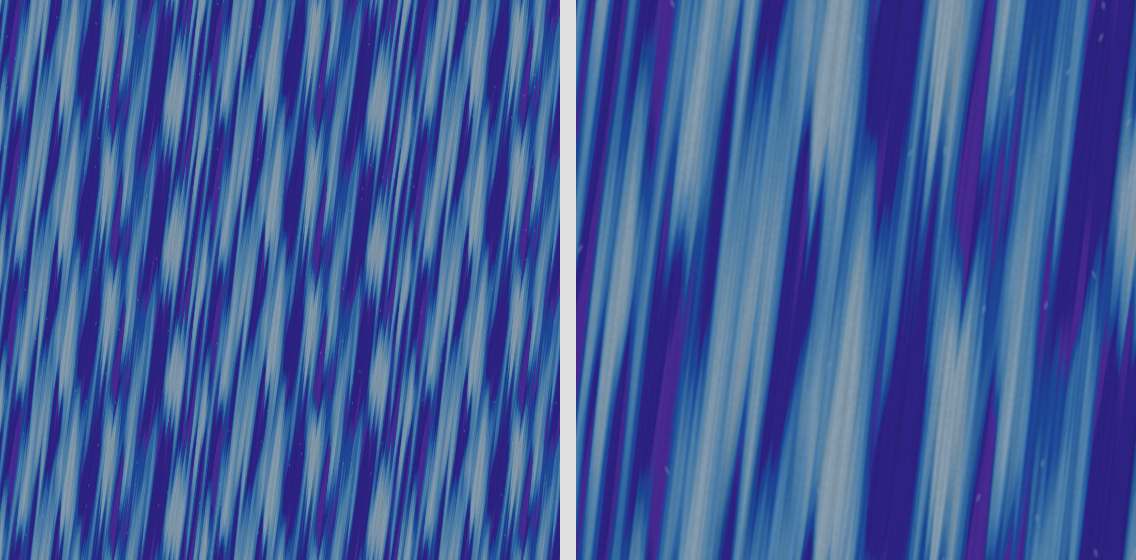
Left: the whole. Right: its middle third, enlarged.
A WebGL 1 fragment shader for this pattern:

```glsl
precision highp float;

uniform vec2 u_resolution;

float hash(vec2 p) {
  return fract(sin(dot(p, vec2(127.1, 311.7))) * 43758.5);
}

// Slope contribution of one lattice corner; rows wrap with a sideways step of 1/12 tile.
float corner(vec2 cell, vec2 offset, vec2 count) {
  cell.x += floor((cell.y + 0.5) / count.y) * count.x / 12.0;
  cell = floor(mod(cell + 0.5, count));
  float angle = 6.2832 * hash(cell + count * vec2(1.37, 2.91));
  return dot(vec2(cos(angle), sin(angle)), offset);
}

// Gradient noise that repeats on a leaning tile of count.x by count.y cells.
float streak(vec2 p, vec2 count) {
  p *= count;
  vec2 cell = floor(p);
  vec2 f = p - cell;
  vec2 w = f * f * f * (f * (f * 6.0 - 15.0) + 10.0);
  vec2 e = vec2(1.0, 0.0);
  float low = mix(corner(cell, f, count), corner(cell + e.xy, f - e.xy, count), w.x);
  float high = mix(corner(cell + e.yx, f - e.yx, count), corner(cell + e.xx, f - e.xx, count), w.x);
  return mix(low, high, w.y);
}

// Interlocked light and dark spears: leaning columns that swap at each row.
float spears(vec2 tile, float slide) {
  float column = cos(6.2832 * (5.5 * tile.x - tile.y / 24.0));
  float row = cos(3.1416 * (tile.x + tile.y * 13.0 / 12.0 + slide));
  return column * row;
}

// Blends indigo through blue to pale grey as tone goes from 0 to 1.
vec3 dye(float tone, float core) {
  vec3 indigo = vec3(0.17, 0.13, 0.50);
  vec3 violet = vec3(0.27, 0.16, 0.56);
  vec3 color = mix(indigo, violet, core);
  color = mix(color, vec3(0.11, 0.27, 0.58), smoothstep(0.24, 0.40, tone));
  color = mix(color, vec3(0.18, 0.39, 0.62), smoothstep(0.40, 0.56, tone));
  color = mix(color, vec3(0.30, 0.49, 0.65), smoothstep(0.54, 0.72, tone));
  return mix(color, vec3(0.50, 0.59, 0.66), smoothstep(0.72, 0.95, tone));
}

// Sparse, faint flecks, each a short tilted dash.
float flecks(vec2 uv) {
  vec2 grid = uv * 55.0;
  vec2 cell = floor(grid);
  vec2 center = 0.25 + 0.5 * vec2(hash(cell + 3.1), hash(cell + 8.7));
  vec2 d = fract(grid) - center;
  d.x += d.y * (hash(cell + 5.3) - 0.5);
  float reach = length(d * vec2(1.0, 0.5));
  return step(0.92, hash(cell)) * (1.0 - smoothstep(0.03, 0.10, reach));
}

void main() {
  vec2 uv = gl_FragCoord.xy / u_resolution.y;

  // Leaning tile space, gently bent so that repeats differ.
  vec2 tile = uv / vec2(0.365, 0.25);
  float seam = abs(fract(tile.x - 0.32) - 0.5);
  tile.x -= tile.y / 12.0;
  tile += vec2(0.01, 0.15) * streak(tile * 0.31, vec2(12.0, 2.0));

  // Strands slide lengthwise, which cuts the ends into pointed fingers.
  float slide = 0.4 * streak(tile, vec2(48.0, 1.0)) + 0.15 * streak(tile, vec2(96.0, 1.0));
  vec2 strand = tile + vec2(0.0, slide);

  float hair = streak(tile, vec2(144.0, 1.0));
  float height = 0.30 * spears(tile, slide)
    + 0.30 * streak(strand, vec2(12.0, 2.0))
    + 0.50 * streak(strand, vec2(24.0, 1.0))
    + 0.30 * streak(strand, vec2(48.0, 1.0))
    + 0.08 * hair + 0.02
    - 0.18 * (1.0 - smoothstep(0.0, 0.08, seam));
  float tone = 1.0 / (1.0 + exp(-6.8 * height));

  // Violet cores run along the dark strands.
  float core = smoothstep(0.02, 0.16, streak(tile, vec2(24.0, 1.0) + vec2(12.0, 0.0)) + 0.1 * hair);
  vec3 color = dye(tone, core);

  // Fine brushed lines, grain and flecks.
  color *= 1.0 + 0.10 * hair + 0.03 * (hash(floor(uv * 400.0)) - 0.5);
  color = mix(color, vec3(0.50, 0.58, 0.70), 0.35 * flecks(uv));

  gl_FragColor = vec4(color, 1.0);
}
```
